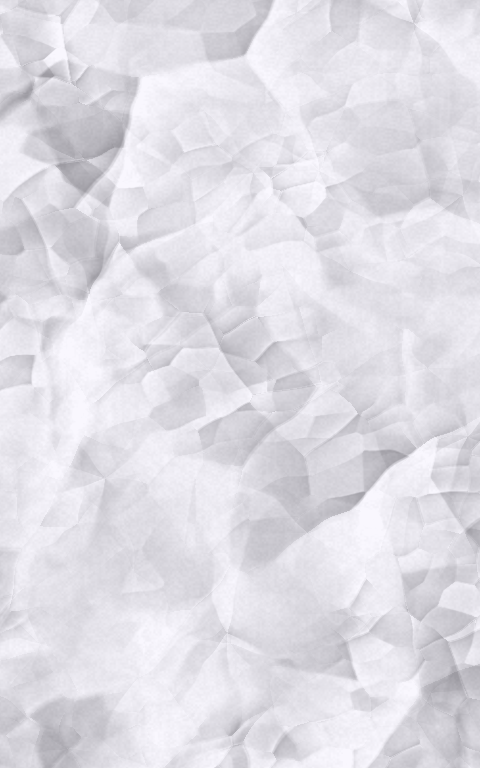
Write a WebGL 1 fragment shader that draws this texture.

```glsl
precision highp float;
uniform vec2 u_resolution;

const float TAU = 6.28319;
const float SECTORS = 7.0;
const vec2 LIGHT = vec2(-0.8, 0.6);

float hash(vec2 p) {
  return fract(sin(dot(p, vec2(127.1, 311.7))) * 43758.5453);
}

vec2 hash2(vec2 p) {
  return vec2(hash(p), hash(p + 37.3));
}

float noise(vec2 p) {
  vec2 i = floor(p), f = fract(p);
  f = f * f * (3.0 - 2.0 * f);
  float low = mix(hash(i), hash(i + vec2(1.0, 0.0)), f.x);
  float high = mix(hash(i + vec2(0.0, 1.0)), hash(i + 1.0), f.x);
  return mix(low, high, f.y);
}

vec2 warp(vec2 p, float scale, float amount) {
  return p + amount * (vec2(noise(p * scale), noise(p * scale + 19.7)) - 0.5);
}

// Rotate, then squeeze, so that facets grow long along the angle
vec2 stretch(vec2 p, float angle, float ratio) {
  float c = cos(angle), s = sin(angle);
  return vec2(c * p.x + s * p.y, (c * p.y - s * p.x) * ratio);
}

// Tilted facets whose borders are folds, lit on one side and shaded on the other
float facets(vec2 p, float angle, float sharpness, float soft, float seed) {
  p = stretch(p, angle, 1.5);
  vec2 light = stretch(LIGHT, angle, 1.0);
  vec2 cell = floor(p), home = cell, toHome = vec2(9.0);
  float shade = 0.0, total = 0.0;
  for (int y = -1; y <= 1; y++) {
    for (int x = -1; x <= 1; x++) {
      vec2 id = cell + vec2(float(x), float(y));
      vec2 toSeed = id + hash2(id + seed) - p;
      float d = length(toSeed);
      float turn = TAU * hash(id + seed + 5.1);
      float tilt = hash(id + seed + 8.6) - 0.5;
      float weight = exp(-sharpness * d);
      shade += weight * (tilt + 0.6 * dot(toSeed, vec2(cos(turn), sin(turn))));
      total += weight;
      if (d < length(toHome)) {
        toHome = toSeed;
        home = id;
      }
    }
  }
  float folds = 0.0;
  for (int y = -1; y <= 1; y++) {
    for (int x = -1; x <= 1; x++) {
      vec2 id = home + vec2(float(x), float(y));
      vec2 toSeed = id + hash2(id + seed) - p;
      vec2 across = toSeed - toHome;
      float span = max(length(across), 0.001);
      float border = dot(toHome + toSeed, across) * 0.5 / span;
      float bend = 2.0 * hash(id + home + seed) - 1.0;
      float profile = exp(-border / 0.13) * smoothstep(0.0, soft, border);
      folds += bend * abs(bend) * dot(across / span, light) * profile;
    }
  }
  return shade / total + 1.6 * folds;
}

// Folds fanning out from scattered pinched points
float pinches(vec2 p, float seed) {
  vec2 cell = floor(p);
  float shade = 0.0;
  for (int y = -1; y <= 1; y++) {
    for (int x = -1; x <= 1; x++) {
      vec2 id = cell + vec2(float(x), float(y));
      vec2 offset = p - id - mix(vec2(0.15), vec2(0.85), hash2(id + seed));
      float angle = atan(offset.y, offset.x + 0.00001) / TAU;
      angle += 0.05 * noise(p * 5.0) + hash(id + seed + 2.2);
      float t = fract(angle) * SECTORS;
      t = mod(t + 0.35 * sin(2.0 * TAU * angle + TAU * hash(id + 4.0)), SECTORS);
      float fold = floor(t), f = fract(t);
      float before = hash(id + seed + 3.7 * mod(fold + SECTORS - 1.0, SECTORS)) - 0.5;
      float after = hash(id + seed + 3.7 * fold) - 0.5;
      float tone = mix(before * 0.3, after * mix(1.0, 0.3, f), smoothstep(0.0, 0.11, f));
      float strength = 0.3 + 0.7 * hash(id + seed + 6.4);
      shade += tone * strength * smoothstep(1.0, 0.0, length(offset));
    }
  }
  return shade;
}

vec3 paperColor(float tone) {
  return vec3(tone, tone - 0.007, tone + 0.021);
}

void main() {
  vec2 uv = gl_FragCoord.xy / u_resolution.x;
  float height = gl_FragCoord.y / u_resolution.y;
  vec2 p = warp(warp(uv, 4.0, 0.07), 19.0, 0.014);

  // Borders are crisp in some places and rounded in others
  float crisp = smoothstep(0.2, 0.65, noise(uv * 6.0 + 3.0));
  float sharpness = mix(10.0, 55.0, crisp);
  float soft = mix(0.09, 0.02, crisp);
  float crumple = smoothstep(0.3, 0.7, noise(uv * 3.5 + 7.0));

  float relief = 0.1 * facets(p * 3.0, 0.65, sharpness, soft, 11.0);
  relief += 0.095 * facets(p * 5.6, -1.0, sharpness, soft, 23.0) * (0.5 + 0.6 * crumple);
  relief += 0.1 * facets(p * 11.0, 0.3, sharpness, soft * 2.0, 41.0) * (0.3 + 0.7 * crumple);
  relief += 0.24 * pinches(p * 2.7, 5.0) + 0.13 * pinches(p * 5.3, 61.0);

  float tone = mix(0.889, 0.861, height) + relief;
  tone -= 0.6 * max(tone - 0.93, 0.0);

  // Fine paper fibre
  tone += 0.032 * (noise(uv * 230.0) - 0.5) + 0.018 * (noise(uv * 90.0) - 0.5);
  gl_FragColor = vec4(paperColor(clamp(tone, 0.62, 0.975)), 1.0);
}
```
